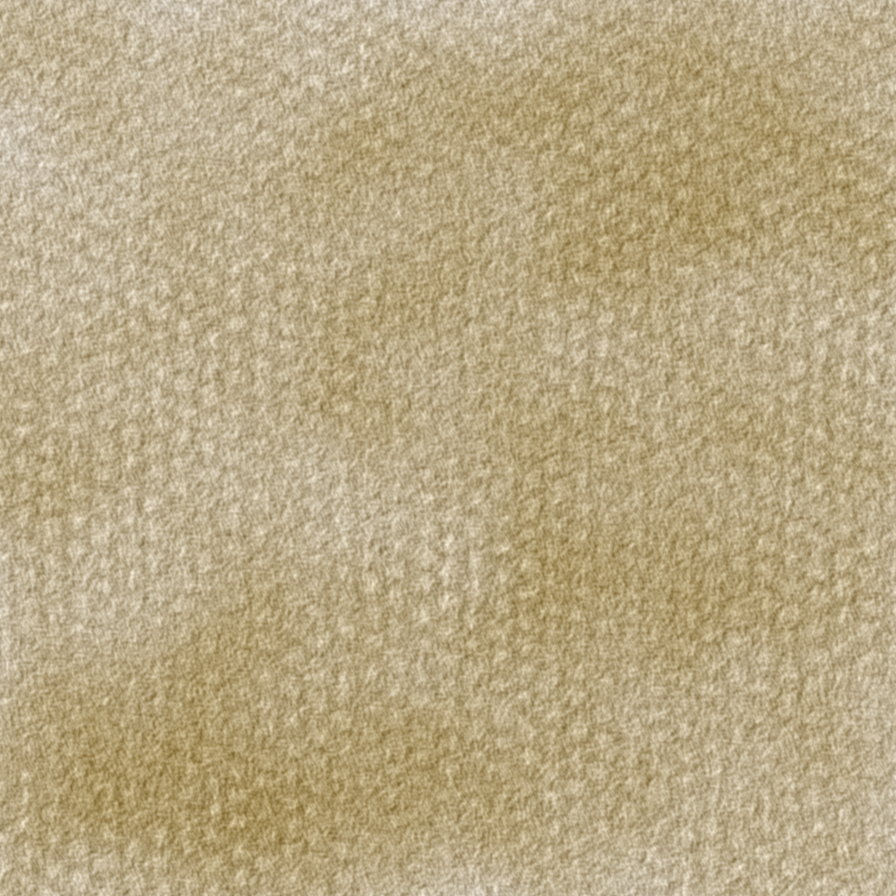
Reproduce this texture procedurally as a Shadertoy shader.

```glsl
// Aged tan paper towel: crisp mottled grain over a ribbed, staggered emboss, with broad brown stains.

const float PI = 3.14159;

vec2 latticeGradient(ivec2 cell) {
    uint h = uint(cell.x) * 73856093u ^ uint(cell.y) * 19349663u;
    h = (h ^ (h >> 16)) * 73244475u;
    h = (h ^ (h >> 16)) * 73244475u;
    float angle = 2.0 * PI * float((h >> 8) & 65535u) / 65536.0;
    return vec2(cos(angle), sin(angle));
}

float gradientNoise(vec2 p) {
    ivec2 i = ivec2(floor(p));
    vec2 f = fract(p);
    vec2 u = f * f * f * (f * (f * 6.0 - 15.0) + 10.0);
    float a = dot(latticeGradient(i), f);
    float b = dot(latticeGradient(i + ivec2(1, 0)), f - vec2(1, 0));
    float c = dot(latticeGradient(i + ivec2(0, 1)), f - vec2(0, 1));
    float d = dot(latticeGradient(i + ivec2(1, 1)), f - vec2(1, 1));
    return mix(mix(a, b, u.x), mix(c, d, u.x), u.y);
}

vec2 rotate(vec2 p, float angle) {
    float c = cos(angle), s = sin(angle);
    return vec2(c * p.x + s * p.y, c * p.y - s * p.x);
}

// Octaves are turned against each other so their lattices never line up
float fibreHeight(vec2 p) {
    float height = 0.0;
    float frequency = 62.0;
    float weight = 0.65;
    for (int octave = 0; octave < 4; octave++) {
        float turn = 0.55 + 1.1 * float(octave);
        height += weight * gradientNoise(rotate(p * vec2(1.1, 0.9), turn) * frequency + 31.7 * turn);
        frequency *= 1.67;
        weight = octave < 2 ? weight * 1.15 : weight * 0.9;
    }
    return height;
}

// Pulp grain, lit from the left and a little from above
float grainShade(vec2 p) {
    return 2.9 * (fibreHeight(p) - 0.42 * fibreHeight(p + vec2(0.0034, -0.0022)));
}

// Staggered dimples joined into vertical ribs
float weaveShade(vec2 p) {
    vec2 warp = vec2(gradientNoise(p * 5.0 + 5.3), gradientNoise(p * 7.0 + 47.1));
    vec2 jitter = vec2(gradientNoise(p * 33.0 + 11.9), gradientNoise(p * 33.0 + 83.4));
    vec2 q = PI * (p * vec2(34.0, 64.0) + vec2(0.3, 0.9) * warp + vec2(0.3, 0.7) * jitter);
    float dimples = 1.5 * cos(q.x) * cos(q.y);
    float ribs = cos(2.0 * q.x) * mix(1.0, 0.4, smoothstep(0.55, 0.9, p.y));
    float wear = 0.95 + 0.9 * gradientNoise(p * 4.0 + 21.6);
    return (dimples + ribs) * clamp(wear, 0.45, 1.4);
}

// Cloudy stains in loose horizontal bands, faded towards a ragged rim
float stainShade(vec2 p, vec2 uv) {
    float cloud = gradientNoise(rotate(p, 0.4) * vec2(2.4, 2.9) + 7.4)
                + 0.5 * gradientNoise(rotate(p, 1.2) * 5.5 + 18.2)
                + 0.35 * gradientNoise(rotate(p, 0.7) * 12.0 + 3.9);
    float bands = cos(2.0 * PI * (p.y - 0.11 + 0.16 * gradientNoise(p * 3.0 + 60.5)) / 0.4);
    vec2 rim = min(uv, 1.0 - uv);
    float ragged = min(rim.x, rim.y) + 0.05 * gradientNoise(p * 6.0 + 90.2);
    float fade = 1.0 - smoothstep(-0.02, 0.07, ragged);
    return 3.0 * cloud - 0.55 * bands + 0.9 * fade - 0.2;
}

void mainImage(out vec4 fragColor, in vec2 fragCoord) {
    vec2 uv = fragCoord / iResolution.xy;
    vec2 p = fragCoord / iResolution.y;

    vec3 color = vec3(0.729, 0.667, 0.530);
    color += vec3(0.028, 0.037, 0.064) * stainShade(p, uv);
    color += vec3(0.025, 0.027, 0.032) * weaveShade(p);
    color += vec3(0.050, 0.055, 0.063) * grainShade(p);

    fragColor = vec4(clamp(color, 0.0, 1.0), 1.0);
}
```
